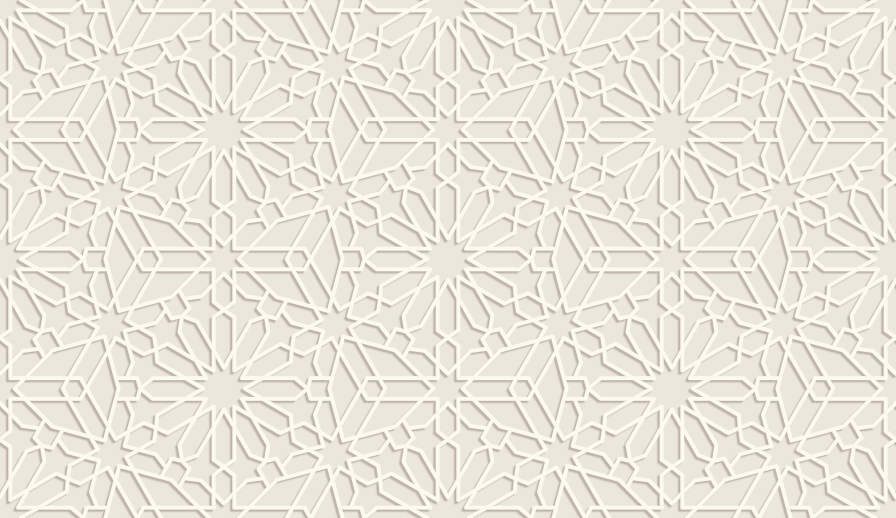
This pattern is drawn by a Shadertoy shader. Its source:

```glsl
const float ROOT3 = 1.7320508;
const float REPEATS = 2.0;      // whole cells across and down
const float BAND = 0.04;        // half width of the straight straps
const float HALF_LINE = 0.0076; // half width of a raised line

const vec3 GROUND = vec3(0.925, 0.905, 0.865);
const vec3 RIDGE = vec3(0.99, 0.98, 0.94);
const vec3 SOFT_SHADE = vec3(0.85, 0.82, 0.78);
const vec3 DEEP_SHADE = vec3(0.75, 0.71, 0.67);

float segmentDistance(vec2 p, vec2 a, vec2 b) {
    vec2 ab = b - a;
    vec2 ap = p - a;
    return length(ap - ab * clamp(dot(ap, ab) / dot(ab, ab), 0.0, 1.0));
}

float pathDistance(vec2 p, vec2 path[7]) {
    float d = 1.0;
    for (int i = 0; i < 6; i++) {
        d = min(d, segmentDistance(p, path[i], path[i + 1]));
    }
    return d;
}

// Offset from the nearest rosette centre of the staggered lattice.
vec2 nearestCentre(vec2 p) {
    vec2 cell = vec2(ROOT3, 1.0);
    vec2 a = p - cell * round(p / cell);
    vec2 q = p - 0.5 * cell;
    vec2 b = q - cell * round(q / cell);
    return dot(a, a) < dot(b, b) ? a : b;
}

// Mirrors a hexagonal cell into one 30 degree wedge.
vec2 foldWedge(vec2 p) {
    vec2 q = abs(p.yx);
    vec2 mirror = vec2(-0.5, 0.5 * ROOT3);
    q -= 2.0 * max(dot(q, mirror), 0.0) * mirror;
    return vec2(q.x, abs(q.y));
}

// Distance to the interlaced star lines.
float latticeDistance(vec2 p) {
    vec2 q = foldWedge(nearestCentre(p));
    float side = 0.5 - BAND;
    float diagonal = BAND * sqrt(2.0);
    float hexTop = side / ROOT3;
    vec2 starTip = vec2(0.3463, 0.1537);

    // Strap to the eight-point star, then up to the small hexagon
    vec2 strap[7] = vec2[7](
        vec2(BAND * ROOT3, BAND), vec2(0.275, BAND),
        vec2(0.303, 0.0), vec2(0.335, BAND),
        vec2(side, BAND), vec2(side, hexTop),
        vec2(0.5, (0.5 - 2.0 * BAND) / ROOT3));

    // Petal side and the outer arms of the five-point star
    vec2 petal[7] = vec2[7](
        vec2(2.0 * BAND, 0.0), vec2(0.258, 0.103),
        vec2(0.28, 0.1617), vec2(0.310, 0.133),
        starTip, vec2(0.355, 0.0884),
        vec2(0.5 - diagonal, 0.0));

    float crossing = (0.5 + diagonal) / (1.0 + 1.0 / ROOT3);
    float d = min(pathDistance(q, strap), pathDistance(q, petal));
    d = min(d, segmentDistance(q, vec2(0.5, diagonal),
                               vec2(crossing, crossing / ROOT3)));
    return min(d, segmentDistance(q, starTip, vec2(0.382, 0.1745)));
}

float coverage(float d, float radius, float blur) {
    return 1.0 - smoothstep(radius - blur, radius + blur, d);
}

void mainImage(out vec4 fragColor, in vec2 fragCoord) {
    vec2 p = fragCoord / iResolution.xy * REPEATS * vec2(ROOT3, 1.0);
    float pixel = REPEATS / iResolution.y;
    vec2 shadowShift = vec2(-0.010, -0.009);

    float line = latticeDistance(p);
    float shadow = latticeDistance(p - shadowShift);

    // Soft shade spreads wider than the deep shade beside each ridge
    vec3 color = GROUND;
    color = mix(color, SOFT_SHADE, coverage(shadow, 0.009, 0.005));
    color = mix(color, DEEP_SHADE, coverage(shadow, 0.0055, 0.0035));
    color = mix(color, RIDGE, coverage(line, HALF_LINE, 0.7 * pixel));
    fragColor = vec4(color, 1.0);
}
```
